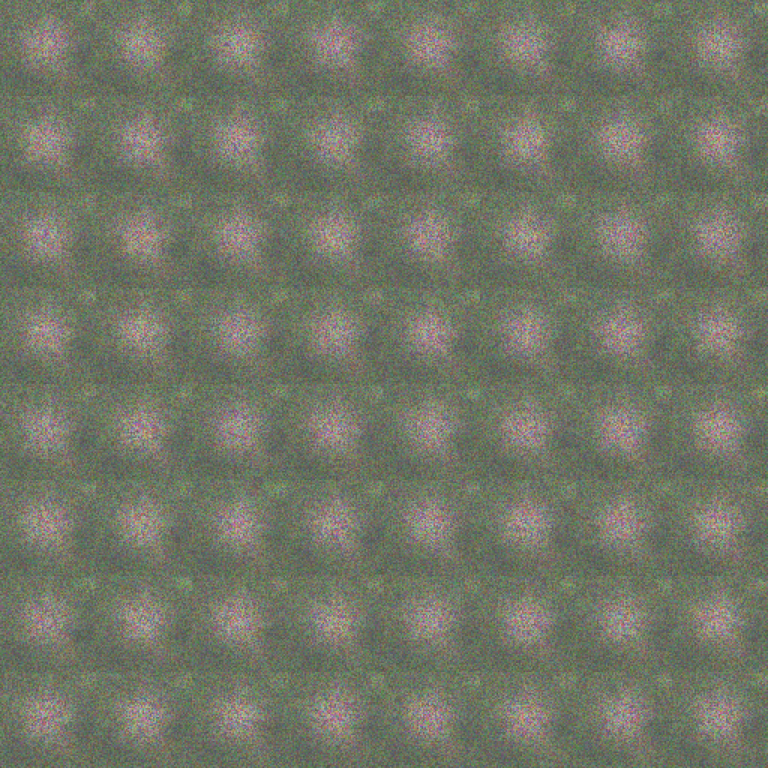
This pattern is drawn by a three.js fragment shader. Its source:

```glsl
varying vec2 vUv;

const float REPEATS = 8.0;
const float GRAIN_COUNT = 512.0;
const vec3 MOSS = vec3(0.415, 0.45, 0.375);
const vec3 BLOOM_TINT = vec3(0.195, 0.105, 0.16);
const vec3 GLINT_TINT = vec3(0.06, 0.065, 0.035);
const vec3 TAIL_TINT = vec3(0.05, 0.01, 0.025);
const vec3 SHADE_TINT = vec3(-0.03, -0.035, -0.005);
const vec2 BLOOM_CENTER = vec2(0.48, 0.54);
const float BLOOM_RADIUS = 0.25;
const float BLOOM_JITTER = 0.006;
const float GRAIN_BASE = 0.225;
const float GRAIN_BLOOM = 0.19;
const float SLOPE = 0.018;
const float MOTTLE = 0.008;

vec3 hash3(vec2 p) {
  vec3 q = fract(p.xyx * vec3(0.1031, 0.1030, 0.0973));
  q += dot(q, q.yxz + 33.33);
  return fract((q.xxy + q.yzz) * q.zyx);
}

// Colour grain, blended between lattice points
vec3 grain(vec2 p) {
  vec2 i = floor(p);
  vec2 f = smoothstep(0.0, 1.0, p - i);
  vec3 low = mix(hash3(i), hash3(i + vec2(1.0, 0.0)), f.x);
  vec3 high = mix(hash3(i + vec2(0.0, 1.0)), hash3(i + 1.0), f.x);
  return mix(low, high, f.y) - 0.5;
}

float softSpot(vec2 p, vec2 center, vec2 radius) {
  vec2 d = (p - center) / radius;
  return exp(-dot(d, d));
}

float layeredSines(vec2 p) {
  float sum = 0.0;
  float weight = 1.0;
  for (int i = 0; i < 4; i++) {
    sum += weight * sin(p.x + 1.7 * sin(p.y)) * sin(p.y + 1.3);
    p = mat2(1.5, 1.1, -1.1, 1.5) * p + 2.1;
    weight *= 0.6;
  }
  return sum;
}

// Ragged bloom: the radius wavers with the angle
float bloom(vec2 p, vec3 variation) {
  vec2 d = p - BLOOM_CENTER - (variation.xy - 0.5) * 2.0 * BLOOM_JITTER;
  float angle = atan(d.y, d.x);
  float ragged = 1.0 + 0.08 * sin(5.0 * angle + 0.8) + 0.06 * sin(8.0 * angle + 2.0);
  float r = length(d) / (BLOOM_RADIUS * ragged);
  return exp(-pow(r, 2.3)) * (0.96 + 0.08 * variation.z);
}

void main() {
  vec2 cellPos = vUv * REPEATS;
  vec2 cell = floor(cellPos);
  vec2 p = cellPos - cell;
  vec3 variation = hash3(cell + 7.0);

  // Shape layers within each repeat
  float flower = bloom(p, variation);
  float glint = softSpot(p, vec2(0.93, 0.91), vec2(0.11, 0.08));
  float tail = softSpot(p, vec2(0.70, 0.20), vec2(0.13, 0.12));
  float shade = softSpot(p, vec2(0.87, 0.45), vec2(0.11, 0.22))
              + softSpot(p, vec2(0.18, 0.18), vec2(0.20, 0.14));

  // Ground with a slight slope that breaks at each seam
  vec3 color = MOSS + SLOPE * (p.y - 0.5);
  color += MOTTLE * layeredSines(p * 9.0 + variation.xy * 0.6);
  color += SHADE_TINT * shade + TAIL_TINT * tail;
  color += GLINT_TINT * glint + BLOOM_TINT * flower;

  float strength = GRAIN_BASE + GRAIN_BLOOM * flower + 0.09 * glint - 0.06 * shade;
  color += strength * grain(vUv * GRAIN_COUNT - 0.5);

  gl_FragColor = vec4(clamp(color, 0.0, 1.0), 1.0);
}
```
